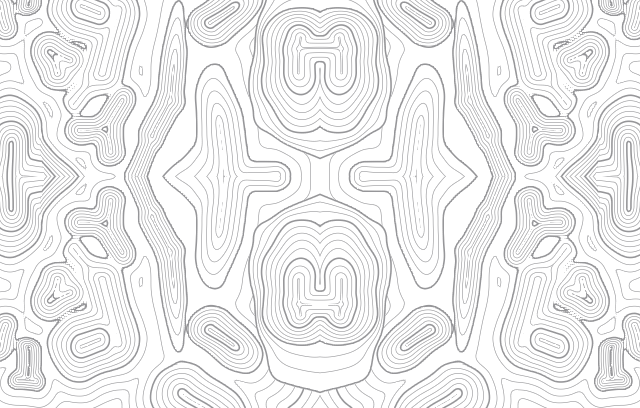
Give the GLSL for this pattern, as a WebGL 2 fragment shader.

```glsl
#version 300 es
precision highp float;
// Mirrored topographic contour lines: grey nested hills on white paper.

#define CANVAS_H 488.0     // canvas height in map units
#define FOLD_Y 277.0       // height of the horizontal mirror axis
#define MAJOR 5.0          // every MAJOR-th contour is heavy
#define HEAVY_W 1.9        // line widths in map units
#define LIGHT_W 0.74
#define INK 0.59
#define WARP 8.0           // wobble of the contours
#define WARP_SIZE 36.0
#define OUTER 8.5          // contour spacing in the valleys
#define BLEND 1.1          // softness where hills meet
#define BASIN 3.0          // contour number of the central rim

uniform vec2 u_resolution;
out vec4 fragColor;

float hash(vec2 p) {
  vec3 h = fract(vec3(p.xyx) * 0.1031);
  h += dot(h, h.yzx + 33.33);
  return fract((h.x + h.y) * h.z);
}

float noise(vec2 p) {
  vec2 i = floor(p), f = fract(p);
  f = f * f * f * (f * (f * 6.0 - 15.0) + 10.0);
  return mix(mix(hash(i), hash(i + vec2(1, 0)), f.x),
             mix(hash(i + vec2(0, 1)), hash(i + vec2(1, 1)), f.x), f.y);
}

float smin(float a, float b, float k) {
  float h = max(k - abs(a - b), 0.0) / k;
  return min(a, b) - 0.25 * h * h * k;
}

// Distance to a segment; taper below 1 stretches the field past its far end.
float ridge(vec2 p, vec2 a, vec2 b, float taper) {
  float len = length(b - a);
  vec2 dir = (b - a) / len, r = p - a;
  float along = dot(r, dir);
  float over = max(along - len, 0.0) * taper + max(-along, 0.0);
  return length(vec2(over, dir.x * r.y - dir.y * r.x));
}
float ridge(vec2 p, vec2 a, vec2 b) { return ridge(p, a, b, 1.0); }

// Contour number: zero on the rim, negative inside.
float hill(float d, float radius, float inner, float outer) {
  d -= radius;
  return d / (d < 0.0 ? inner : outer);
}
void add(inout float v, float d, float radius, float spacing) {
  v = smin(v, hill(d, radius, spacing, OUTER), BLEND);
}

// Twin-lobed hill on the vertical axis, inside a pointed basin
float centre(vec2 q) {
  vec2 t = q + vec2(0.0, 0.35 * max(122.0 - q.y, 0.0) + 0.2 * max(q.y - 166.0, 0.0));
  float d = smin(ridge(t, vec2(24, 122), vec2(22, 166)),
                 ridge(t, vec2(0, 154), vec2(24, 154)), 5.0) - 44.0;
  float side = q.x - 83.0 + 0.2 * max(q.y - 130.0, 0.0);
  float ends = 0.9 * max(22.0 + 0.45 * q.x - q.y, q.y - 259.0 + 0.3 * q.x);
  float rim = -smin(-side, -ends, 14.0);
  if (d < 0.0) return d / 5.4;
  return rim < 0.0 ? BASIN * d / (d - rim) : BASIN + rim / OUTER;
}

float terrain(vec2 q) {
  // Tall hill on the horizontal axis: blunt inner arm, pointed outer tip
  float d = smin(ridge(q, vec2(114, 0), vec2(122, 62), 0.4),
                 ridge(q, vec2(114, 0), vec2(55, 0)) + 12.0, 10.0);
  float tip = 0.4 * max(q.x - 112.0, 0.0) + max(112.0 - q.x, 0.0) + 0.36 * q.y;
  float v = hill(smin(d, tip, 6.0), 28.5, 5.9, 15.0);

  // Narrow bent ridge
  d = smin(ridge(q, vec2(181, 90), vec2(178, 125), 0.18),
           ridge(q, vec2(181, 90), vec2(202, 48)), 6.0);
  add(v, smin(d, ridge(q, vec2(202, 48), vec2(222, 0)) + 3.0, 8.0), 15.5, 3.6);

  // Three-lobed hill
  vec2 hub = vec2(256, 57);
  d = smin(ridge(q, hub, vec2(290, 58)), ridge(q, hub, vec2(237, 89)), 9.0);
  add(v, smin(d, ridge(q, hub, vec2(252, 26)), 9.0), 16.5, 3.5);

  // Rounded hill
  vec2 top = vec2(324, 146);
  d = smin(ridge(q, top, vec2(312, 121)), ridge(q, top, vec2(301, 139)), 12.0);
  add(v, d, 20.0, 4.1);

  // Large pointed hill at the side edge
  d = length(vec2(1.6, 1.0) * (q - vec2(372, clamp(q.y, 0.0, 35.0))));
  d = smin(d, max(1.24 * (384.0 - q.x) - 50.0, 14.0) + q.y, 9.0);
  add(v, d, 64.0, 6.0);

  // Oval hill
  add(v, ridge(q, vec2(128, 182), vec2(106, 202), 0.7), 28.0, 4.4);

  // Broad hill with a trailing arm
  d = smin(ridge(q, vec2(288, 203), vec2(264, 196)),
           ridge(q, vec2(240, 200), vec2(262, 122)) + 14.0, 10.0);
  add(v, smin(d, ridge(q, vec2(262, 122), vec2(296, 88)) + 29.0, 10.0), 40.0, 5.5);

  // Small hills near the outer corners
  d = smin(ridge(q, vec2(351, 240), vec2(351, 206)),
           ridge(q, vec2(341, 246), vec2(363, 246)) + 3.0, 5.0);
  add(v, d, 14.5, 2.8);
  add(v, ridge(q, vec2(384, 205), vec2(374, 176)), 14.0, 3.5);

  // Hill running off the lower edge
  add(v, ridge(q, vec2(165, 262), vec2(125, 290)), 37.0, 6.2);
  return v;
}

// Contour lines with even width
float contour(float v, float unit, float base) {
  float level = round(v);
  float dist = abs(v - level) / max(length(vec2(dFdx(v), dFdy(v))), 1e-4);
  bool heavy = level == base || mod(abs(level) + 0.5, MAJOR) < 1.0;
  float halfW = 0.5 * unit * (heavy ? HEAVY_W : LIGHT_W);
  return clamp(halfW + 0.5 - dist, 0.0, min(1.0, 2.0 * halfW));
}

void main() {
  // Fold the canvas into one quadrant and wobble it
  float unit = u_resolution.y / CANVAS_H;
  vec2 p = gl_FragCoord.xy / unit;
  vec2 q = abs(p - vec2(0.5 * u_resolution.x / unit, FOLD_Y));
  vec2 s = q / WARP_SIZE;
  q += WARP * (vec2(noise(s), noise(s + 17.0)) - 0.5);

  // The basin lies over the surrounding hills
  float basin = centre(q);
  float inner = contour(basin, unit, BASIN);
  float outer = contour(terrain(q), unit, 0.0);
  float line = basin < BASIN ? inner : max(outer, basin < BASIN + 0.4 ? inner : 0.0);
  fragColor = vec4(mix(vec3(1.0), vec3(INK, INK, INK + 0.01), line), 1.0);
}
```
